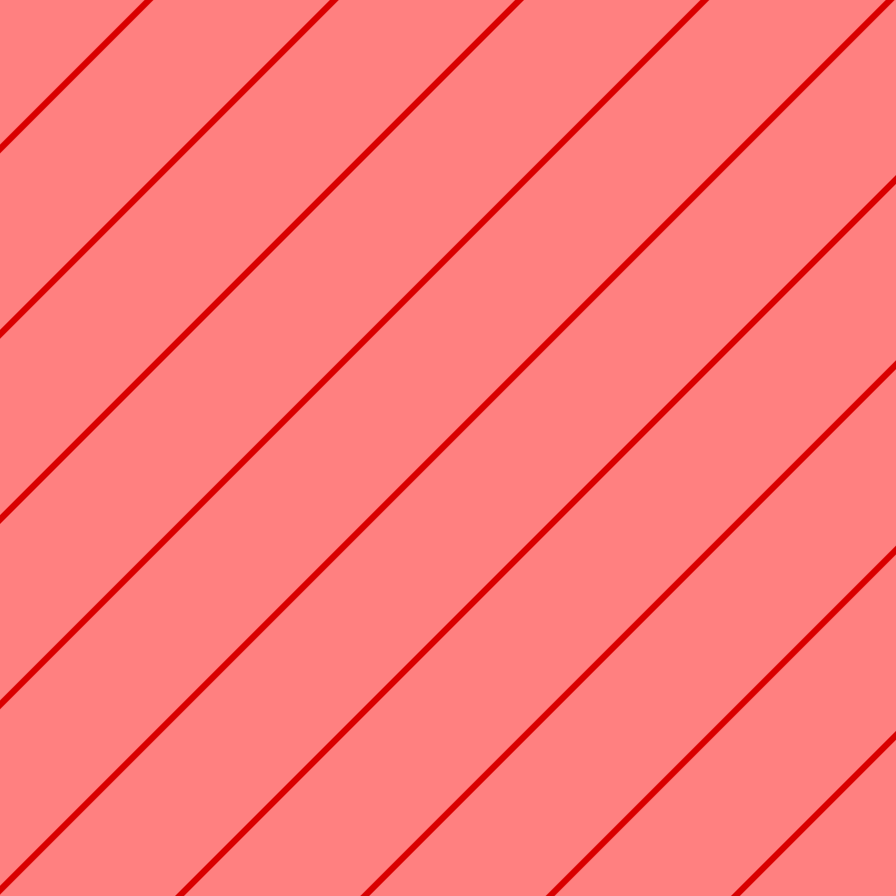
Write a WebGL 2 fragment shader that draws this pattern.

```glsl
#version 300 es
precision highp float;
// Thin dark red diagonal lines, rising to the right, evenly spaced on pink.

#define LINE_SPACING 0.2068   // distance between lines along the x axis
#define LINE_OFFSET -0.0065   // x - y on the central line
#define LINE_WIDTH 0.0070     // measured across the line
#define PINK vec3(1.0, 0.5, 0.5)
#define DARK_RED vec3(0.85, 0.0, 0.0)

uniform vec2 u_resolution;
out vec4 fragColor;

// Distance to the nearest line, measured across it.
float lineDistance(vec2 p) {
    float phase = (p.x - p.y - LINE_OFFSET) / LINE_SPACING;
    float fromLine = abs(fract(phase + 0.5) - 0.5) * LINE_SPACING;
    return fromLine * inversesqrt(2.0);
}

void main() {
    float side = min(u_resolution.x, u_resolution.y);
    vec2 p = gl_FragCoord.xy / side;

    // Soften each edge over about one and a half pixels.
    float blur = 0.75 / side;
    float edge = lineDistance(p) - 0.5 * LINE_WIDTH;
    float ink = 1.0 - smoothstep(-blur, blur, edge);

    fragColor = vec4(mix(PINK, DARK_RED, ink), 1.0);
}
```
